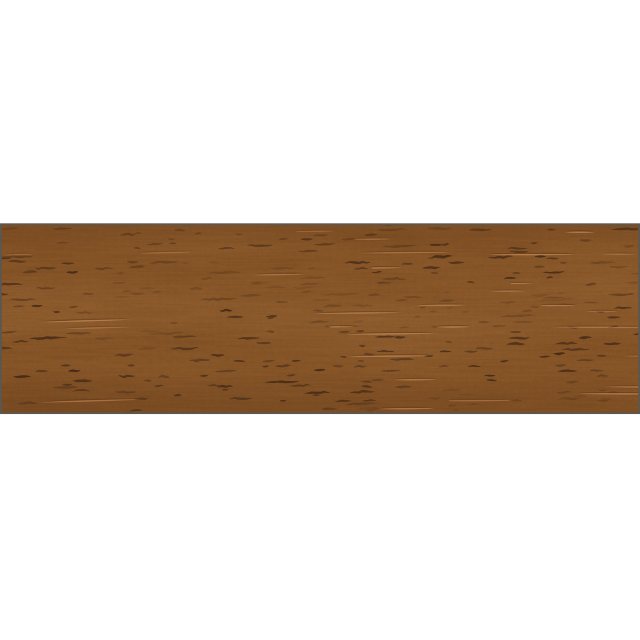
Reproduce this texture procedurally as a three.js fragment shader.

```glsl
varying vec2 vUv;

const vec2 PLANK_MIN = vec2(0.0, 0.353);
const vec2 PLANK_MAX = vec2(1.0, 0.651);
const float BORDER = 0.0028;
const float SOFT = 0.0009;

const vec3 PAPER = vec3(1.0);
const vec3 RIM = vec3(0.36, 0.34, 0.31);
const vec3 WOOD = vec3(0.505, 0.315, 0.142);
const vec3 HONEY = vec3(0.555, 0.362, 0.178);
const vec3 UMBER = vec3(0.42, 0.255, 0.115);
const vec3 PORE = vec3(0.24, 0.145, 0.08);
const vec3 GLINT = vec3(0.76, 0.53, 0.34);

const vec2 PORE_CELL = vec2(0.075, 0.0085);
const vec2 GLINT_CELL = vec2(0.19, 0.0115);
const float PORE_DENSITY = 0.27;
const float GLINT_DENSITY = 0.25;

float hash(vec2 p) {
  return fract(sin(dot(p, vec2(127.1, 311.7))) * 43758.5453);
}

float noise(vec2 p) {
  vec2 i = floor(p);
  vec2 f = fract(p);
  f = f * f * (3.0 - 2.0 * f);
  return mix(mix(hash(i), hash(i + vec2(1.0, 0.0)), f.x),
             mix(hash(i + vec2(0.0, 1.0)), hash(i + vec2(1.0)), f.x), f.y);
}

float fbm(vec2 p) {
  float sum = 0.0;
  float gain = 0.5;
  for (int i = 0; i < 4; i++) {
    sum += gain * noise(p);
    p = p * 2.03 + 17.3;
    gain *= 0.5;
  }
  return sum;
}

// One tapered stroke per occupied cell, in rows shifted at random.
float strokes(vec2 p, vec2 cell, float density, float halfWidth, float slope, float seed) {
  float row = floor(p.y / cell.y);
  p.x += hash(vec2(row, seed)) * cell.x;
  vec2 id = vec2(floor(p.x / cell.x), row);
  vec2 local = p - (id + 0.5) * cell;

  float size = hash(id + seed + 3.1);
  float halfLength = cell.x * mix(0.13, 0.46, size * size);
  float slack = cell.x * 0.48 - halfLength;
  local.x -= (hash(id + seed + 7.7) * 2.0 - 1.0) * slack;
  local.y -= (hash(id + seed + 5.3) - 0.5) * cell.y * 0.3;
  local.y -= slope * local.x;

  float along = clamp(abs(local.x) / halfLength, 0.0, 1.0);
  float width = halfWidth * (1.0 - along * along);
  float shape = 1.0 - smoothstep(width - SOFT, width + SOFT, abs(local.y));
  shape *= 1.0 - smoothstep(0.75, 1.0, along);
  float present = step(hash(id + seed + 11.9), density);
  return shape * present * mix(0.45, 1.0, hash(id + seed + 13.7));
}

vec3 woodColor(vec2 p) {
  float height = (p.y - PLANK_MIN.y) / (PLANK_MAX.y - PLANK_MIN.y);

  // Broad tone: paler centre, darker lower left and upper edge
  float band = exp(-pow((height - 0.56) / 0.3, 2.0));
  float tone = fbm(vec2(p.x * 3.0, p.y * 24.0)) - 0.47;
  vec3 color = mix(WOOD, HONEY, clamp(0.15 + 0.45 * band + 1.1 * tone, 0.0, 1.0));
  float shade = (1.0 - smoothstep(0.0, 0.3, height)) * (1.0 - 0.6 * p.x);
  shade += 0.6 * smoothstep(0.82, 1.0, height);
  color = mix(color, UMBER, 0.4 * shade);

  // Fine fibres and grain
  float fibre = noise(vec2(p.x * 22.0, p.y * 420.0)) - 0.5;
  float speckle = noise(p * 330.0) - 0.5;
  color *= 1.0 + 0.055 * fibre + 0.035 * speckle;

  // Clustered dark pores with ragged edges
  float cluster = smoothstep(0.28, 0.68, noise(vec2(p.x * 5.0, p.y * 26.0) + 4.0));
  vec2 ragged = p + vec2(0.0, (noise(p * vec2(150.0, 90.0)) - 0.5) * 0.0022);
  float pores = strokes(ragged, PORE_CELL, PORE_DENSITY, 0.0019, 0.025, 21.0);
  pores = max(pores, strokes(ragged + 0.004, PORE_CELL * vec2(0.6, 0.9),
                             PORE_DENSITY * 0.6, 0.0015, 0.02, 47.0));
  color = mix(color, PORE, pores * mix(0.3, 0.85, cluster));

  // Long pale scratches, each with a shadow along its upper side
  float slope = mix(0.035, -0.005, p.x);
  float density = GLINT_DENSITY * mix(0.7, 1.35, p.x);
  float shadow = strokes(p - vec2(0.0, 0.0019), GLINT_CELL, density, 0.0011, slope, 73.0);
  float glint = strokes(p, GLINT_CELL, density, 0.0011, slope, 73.0);
  color = mix(color, UMBER * 0.8, shadow * 0.55);
  return mix(color, GLINT, glint * 0.85);
}

void main() {
  // Signed distance to the plank
  vec2 center = 0.5 * (PLANK_MIN + PLANK_MAX);
  vec2 toEdge = abs(vUv - center) - 0.5 * (PLANK_MAX - PLANK_MIN);
  float dist = max(toEdge.x, toEdge.y);

  float rim = smoothstep(-BORDER - SOFT, -BORDER + SOFT, dist);
  vec3 color = mix(woodColor(vUv), RIM, rim);
  float outside = smoothstep(-SOFT, SOFT, toEdge.y);
  gl_FragColor = vec4(mix(color, PAPER, outside), 1.0);
}
```
